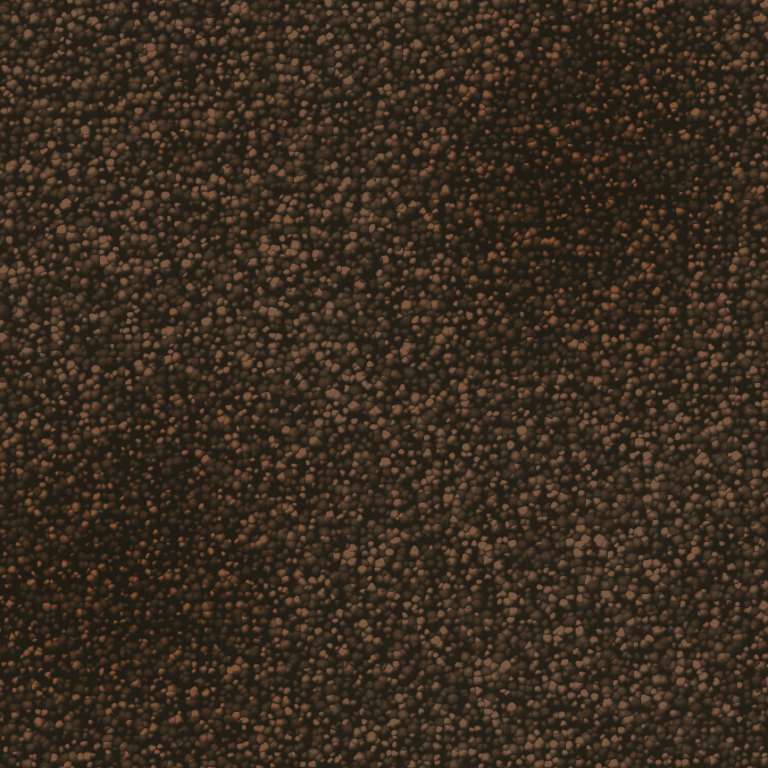
A Shadertoy shader for this texture:

```glsl
// Dark brown soil packed with small rounded grains under a slanting light.
// Jittered cells give each grain a dome; the nearest dome is shaded, and broad
// damp patches shrink, darken and warm the grains.

const float GRAINS_ACROSS = 92.0;
const vec2 LIGHT_DIR = vec2(-0.45, 0.89);

const vec3 GAP_COLOR = vec3(0.098, 0.088, 0.058);
const vec3 EARTH_COLOR = vec3(0.180, 0.150, 0.110);
const vec3 GRAIN_COLOR = vec3(0.305, 0.233, 0.172);
const vec3 GLINT_COLOR = vec3(0.480, 0.350, 0.260);
const vec3 DAMP_TINT = vec3(1.13, 0.92, 0.74);

vec2 hash2(vec2 p) {
    vec3 q = fract(p.xyx * vec3(0.1031, 0.1030, 0.0973));
    q += dot(q, q.yzx + 33.33);
    return fract((q.xx + q.yz) * q.zy);
}

// Gradient noise, roughly -0.7 to 0.7
float gradientDot(vec2 corner, vec2 p) {
    return dot(hash2(corner) * 2.0 - 1.0, p - corner);
}

float gradientNoise(vec2 p) {
    vec2 i = floor(p);
    vec2 f = p - i;
    vec2 u = f * f * f * (f * (f * 6.0 - 15.0) + 10.0);
    float low = mix(gradientDot(i, p), gradientDot(i + vec2(1, 0), p), u.x);
    float high = mix(gradientDot(i + vec2(0, 1), p), gradientDot(i + vec2(1, 1), p), u.x);
    return mix(low, high, u.y);
}

// Soft round spot that falls from 1 to 0
float softSpot(vec2 p, vec2 center, float size) {
    vec2 d = (p - center) / size;
    return exp(-dot(d, d));
}

// Broad damp areas, 0 dry to 1 damp
float dampness(vec2 p) {
    float spots = softSpot(p, vec2(0.75, 0.77), 0.21) + softSpot(p, vec2(0.13, 0.24), 0.23);
    float drift = gradientNoise(p * 3.0 + 7.0) + 0.5 * gradientNoise(p * 7.0 + 19.0);
    return clamp(0.08 + 0.85 * spots + 0.35 * drift, 0.0, 1.0);
}

// Nearest grain: xy = offset from its center in radii, zw = its random values
vec4 nearestGrain(vec2 p, float sizeScale) {
    vec2 cell = floor(p);
    vec4 nearest = vec4(9.0, 9.0, 0.0, 0.0);
    for (int y = -1; y <= 1; y++) {
        for (int x = -1; x <= 1; x++) {
            vec2 id = cell + vec2(x, y);
            vec2 center = id + 0.08 + 0.84 * hash2(id);
            vec2 traits = hash2(id + 137.0);
            float radius = mix(0.42, 0.85, traits.x * traits.x) * sizeScale;
            vec2 offset = (p - center) / radius;
            if (dot(offset, offset) < dot(nearest.xy, nearest.xy)) {
                nearest = vec4(offset, traits);
            }
        }
    }
    return nearest;
}

// Blend the soil colors from gap to glint
vec3 soilRamp(float tone) {
    vec3 color = mix(GAP_COLOR, EARTH_COLOR, clamp(tone * 3.0, 0.0, 1.0));
    color = mix(color, GRAIN_COLOR, clamp(tone * 3.0 - 1.0, 0.0, 1.0));
    return mix(color, GLINT_COLOR, clamp(tone * 3.0 - 2.0, 0.0, 1.0));
}

vec3 soil(vec2 uv) {
    float damp = dampness(uv);
    vec2 p = uv * GRAINS_ACROSS;

    // Bend the outlines so that grains are not perfect discs
    vec2 warp = vec2(gradientNoise(p * 1.3), gradientNoise(p * 1.3 + 51.0));
    vec4 grain = nearestGrain(p + 0.32 * warp, mix(1.06, 0.80, damp));

    // Dome height, light on its slope and the grain's own brightness
    float dome = max(1.0 - dot(grain.xy, grain.xy), 0.0);
    float lit = max(0.58 + 0.60 * dot(grain.xy, LIGHT_DIR), 0.0);
    float brightness = 0.30 + 0.70 * grain.w * grain.w;
    float relief = dome * lit * brightness * mix(1.95, 1.45, damp);

    float grit = 0.09 * gradientNoise(p * 2.1 + 83.0);
    float tone = mix(0.19, 0.10, damp) + relief + grit;
    vec3 tint = mix(vec3(1.0), DAMP_TINT, damp * smoothstep(0.05, 0.5, relief));
    return soilRamp(tone) * tint;
}

void mainImage(out vec4 fragColor, in vec2 fragCoord) {
    // Average four samples per pixel to smooth the grain edges
    vec3 color = vec3(0.0);
    for (int i = 0; i < 4; i++) {
        vec2 shift = vec2(i % 2, i / 2) * 0.5 - 0.25;
        color += soil((fragCoord + shift) / iResolution.y);
    }
    fragColor = vec4(color / 4.0, 1.0);
}
```
